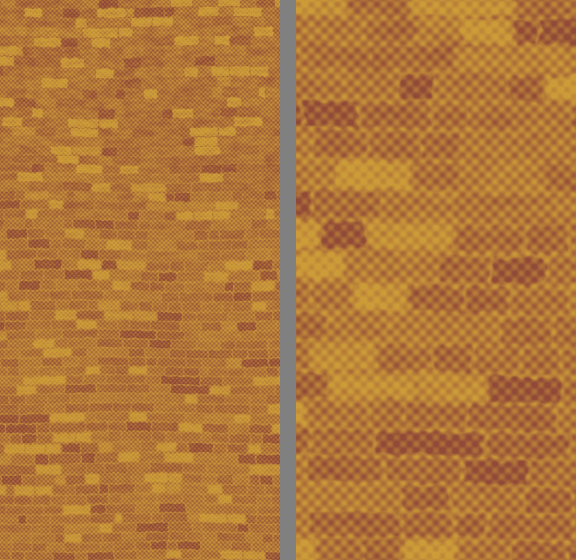
Left, the full canvas; right, a detail of the centre.
Reproduce this texture procedurally as a Shadertoy shader.

```glsl
// Weathered ochre brick wall with wobbly courses, printed as a fine halftone.

const float TAU = 6.2831853;
const vec3 RUST = vec3(0.57, 0.285, 0.22);
const vec3 OCHRE = vec3(0.80, 0.61, 0.22);

float hash(vec2 p) {
    vec3 q = fract(p.xyx * vec3(0.1031, 0.1030, 0.0973));
    q += dot(q, q.yzx + 33.33);
    return fract((q.x + q.y) * q.z);
}

// Distance to the nearest scattered point, in cell units
float cellular(vec2 p) {
    vec2 cell = floor(p);
    float nearest = 2.0;
    for (int y = -1; y <= 1; y++) {
        for (int x = -1; x <= 1; x++) {
            vec2 id = cell + vec2(x, y);
            vec2 point = id + vec2(hash(id), hash(id + 71.7));
            nearest = min(nearest, length(point - p));
        }
    }
    return nearest;
}

// Layered sines, roughly -1 to 1
float waves(vec2 p) {
    float sum = 0.0;
    float gain = 0.5;
    for (int i = 0; i < 4; i++) {
        sum += gain * sin(p.x + 1.7 * sin(p.y)) * cos(p.y + 0.8 * sin(p.x));
        p = mat2(1.5, 1.1, -1.1, 1.5) * p + 2.3;
        gain *= 0.6;
    }
    return sum;
}

// Irregular position of the joint to the left of a brick
float jointAt(float index, float row) {
    return index + 0.65 * hash(vec2(index, row + 19.0));
}

// Tone of one brick: mostly middling, some pale, a few dark
float brickTone(vec2 id) {
    float pick = hash(id + 5.3);
    float tone = 0.34 + 0.24 * hash(id + 41.9);
    tone = mix(tone, 0.90, smoothstep(0.80, 0.90, pick));
    return mix(tone, 0.17, 1.0 - smoothstep(0.07, 0.12, pick));
}

// Brick courses with soft joints of the given tone
float masonry(vec2 p, float courses, float jointWidth, float jointTone) {
    float y = p.y * courses;
    float row = floor(y);
    float perRow = mix(10.0, 18.0, hash(vec2(row, 3.0)));
    float x = p.x * perRow + 7.0 * hash(vec2(row, 8.0)) + 20.0;
    float index = floor(x);
    if (x < jointAt(index, row)) index -= 1.0;

    float sideGap = min(x - jointAt(index, row), jointAt(index + 1.0, row) - x) / perRow;
    float bedGap = min(fract(y), 1.0 - fract(y)) / courses;
    float corner = 0.006;
    vec2 inset = max(corner - vec2(sideGap, bedGap), 0.0);
    float gap = corner - length(inset);
    float face = smoothstep(jointWidth - 0.003, jointWidth + 0.003, gap);
    return mix(jointTone, brickTone(vec2(index, row)), face);
}

// Staggered round dots, from -1 (dark) to 1 (light)
float halftone(vec2 p, float pitch) {
    vec2 wave = cos(TAU * p / pitch);
    return wave.x * wave.y;
}

void mainImage(out vec4 fragColor, in vec2 fragCoord) {
    vec2 uv = fragCoord / iResolution.x;
    float height = fragCoord.y / iResolution.y;

    // Ragged brick edges and gently uneven courses
    vec2 wobble = vec2(waves(uv * 85.0), waves(uv.yx * 75.0 + 4.0));
    vec2 wall = uv + 0.0045 * wobble;
    wall.y += 0.004 * sin(uv.x * 7.0 + 3.0 * uv.y) + 0.008 * sin(uv.y * 9.0);

    // Joints fade and darken towards the top
    float worn = smoothstep(0.5, 0.85, height + 0.12 * waves(uv * 9.0));
    float tone = masonry(wall, 29.0, mix(0.0027, 0.0018, worn), mix(0.66, 0.50, worn));

    // Flat chips, horizontal streaks and broad stains
    float chips = cellular(wall * vec2(24.0, 58.0));
    tone += mix(0.16, 0.30, worn) * (0.48 - chips);
    tone += 0.06 * waves(uv * vec2(16.0, 130.0));
    tone += 0.05 * waves(uv * vec2(5.0, 8.0) + 1.0);

    // Halftone screen, fainter on the pale bricks
    float screen = mix(0.32, 0.20, smoothstep(0.5, 0.95, tone));
    tone += 0.02 + screen * halftone(uv, 1.0 / 64.0);

    fragColor = vec4(mix(RUST, OCHRE, clamp(tone, 0.0, 1.0)), 1.0);
}
```
